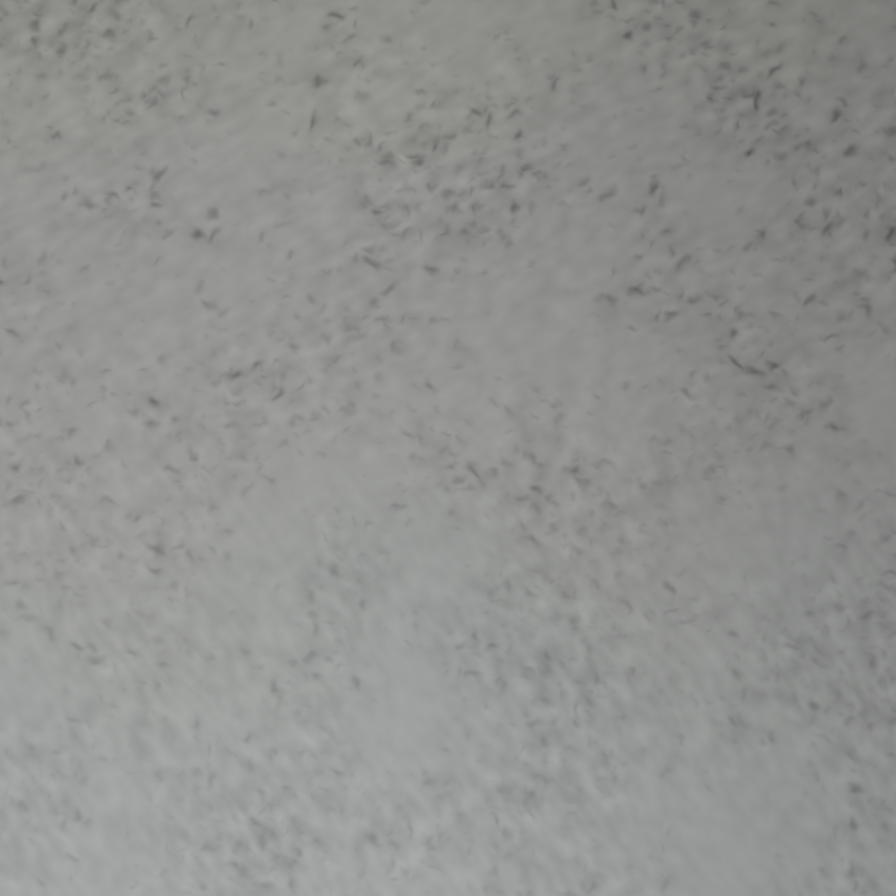
A WebGL 1 fragment shader for this texture:

```glsl
precision highp float;
// Dull grey speckled slab in soft, uneven light. A smooth light falloff carries
// faint slanted relief and mottling from gradient noise, and jittered grid cells
// scatter small blurred dark flecks whose slant turns from bottom to top.
uniform vec2 u_resolution;

#define BASE_LIGHT 0.561
#define BOTTOM_GAIN 0.080
#define RIGHT_FALLOFF 0.078
#define FLECK_CELLS 45.0
#define FLECK_DEPTH 0.150
#define GRAIN_CELLS 68.0
#define GRAIN_DEPTH 0.075
#define RELIEF_DEPTH 0.034
#define MOTTLE_DEPTH 0.026
#define ANGLE_BOTTOM -0.95
#define ANGLE_TOP 0.50

const vec3 WARM_TINT = vec3(1.003, 1.0, 0.975);
const vec3 COOL_TINT = vec3(0.984, 1.003, 1.000);

vec2 hash2(vec2 p) {
  vec3 q = fract(p.xyx * vec3(0.1031, 0.1030, 0.0973));
  q += dot(q, q.yzx + 33.33);
  return fract((q.xx + q.yz) * q.zy);
}

float gradientDot(vec2 cell, vec2 offset) {
  float a = 6.2832 * hash2(cell + 57.0).x;
  return dot(vec2(cos(a), sin(a)), offset);
}

float gradientNoise(vec2 p) {
  vec2 i = floor(p);
  vec2 f = p - i;
  vec2 u = f * f * f * (f * (f * 6.0 - 15.0) + 10.0);
  vec2 e = vec2(1.0, 0.0);
  float low = mix(gradientDot(i, f), gradientDot(i + e, f - e), u.x);
  float high = mix(gradientDot(i + e.yx, f - e.yx), gradientDot(i + 1.0, f - 1.0), u.x);
  return 1.4 * mix(low, high, u.y);
}

vec2 rotateTo(vec2 p, float angle) {
  float c = cos(angle);
  float s = sin(angle);
  return vec2(c * p.x + s * p.y, c * p.y - s * p.x);
}

// Noise stretched along a fixed direction.
float streaks(vec2 p, float angle) {
  return gradientNoise(rotateTo(p, angle) * vec2(40.0, 78.0) + 200.0);
}

// Soft elongated blobs, one candidate per cell, kept where density allows.
float flecks(vec2 p, float cells, float density, float slant, float seed) {
  vec2 q = p * cells;
  q += 0.22 * vec2(gradientNoise(q * 1.6 + seed), gradientNoise(q * 1.6 + seed + 40.0));
  vec2 home = floor(q);
  float cover = 0.0;
  for (int y = -1; y <= 1; y++) {
    for (int x = -1; x <= 1; x++) {
      vec2 cell = home + vec2(float(x), float(y));
      vec2 place = hash2(cell + seed);
      vec2 look = hash2(cell + seed + 131.0);
      vec2 kind = hash2(cell + seed + 277.0);
      float angle = slant + 2.2 * (look.x - 0.5);
      vec2 radius = vec2(mix(0.20, 0.44, look.y), mix(0.15, 0.24, kind.y));
      vec2 d = rotateTo(q - cell - place, angle) / radius;
      float present = smoothstep(0.0, 0.12, density - kind.x);
      float strength = mix(0.25, 1.0, place.x * look.y + 0.3 * kind.y * kind.y);
      cover = max(cover, present * strength * exp(-dot(d, d)));
    }
  }
  return cover;
}

void main() {
  vec2 p = gl_FragCoord.xy / min(u_resolution.x, u_resolution.y);
  vec2 uv = gl_FragCoord.xy / u_resolution;

  // Broad light and tint.
  float cloud = gradientNoise(p * 3.2 + 11.0);
  float light = BASE_LIGHT + BOTTOM_GAIN * (1.0 - uv.y);
  light -= RIGHT_FALLOFF * smoothstep(0.35, 1.05, uv.x + 0.06 * (uv.y - 0.5));
  light += 0.010 * cloud;
  float warmth = clamp(0.10 + 0.80 * uv.y + 0.15 * cloud, 0.0, 1.0);

  // Slanted relief and rounder mottling, patchy in strength.
  float patches = gradientNoise(p * 5.5 + 30.0) + 0.6 * gradientNoise(p * 12.0 + 70.0);
  float relief = mix(streaks(p, ANGLE_BOTTOM), streaks(p, ANGLE_TOP), smoothstep(0.2, 0.8, uv.y));
  relief += 0.25 * gradientNoise(p * 105.0 + 90.0);
  float mottle = gradientNoise(p * 42.0 + 150.0) + 0.8 * gradientNoise(p * 21.0 + 310.0);
  light += (RELIEF_DEPTH * relief + MOTTLE_DEPTH * mottle) * (0.75 + 0.5 * patches);
  light -= 0.010 * patches;

  // Dark flecks, deeper towards the top.
  float slant = mix(ANGLE_BOTTOM, ANGLE_TOP, smoothstep(0.05, 0.85, uv.y));
  float depth = mix(0.55, 1.0, smoothstep(0.1, 0.95, uv.y));
  float large = flecks(p, FLECK_CELLS, 0.36 + 0.5 * patches, slant, 17.0);
  float small = flecks(p, GRAIN_CELLS, 0.40 + 0.5 * patches, slant, 403.0);
  light -= depth * (FLECK_DEPTH * large + GRAIN_DEPTH * small);

  gl_FragColor = vec4(light * mix(COOL_TINT, WARM_TINT, warmth), 1.0);
}
```
